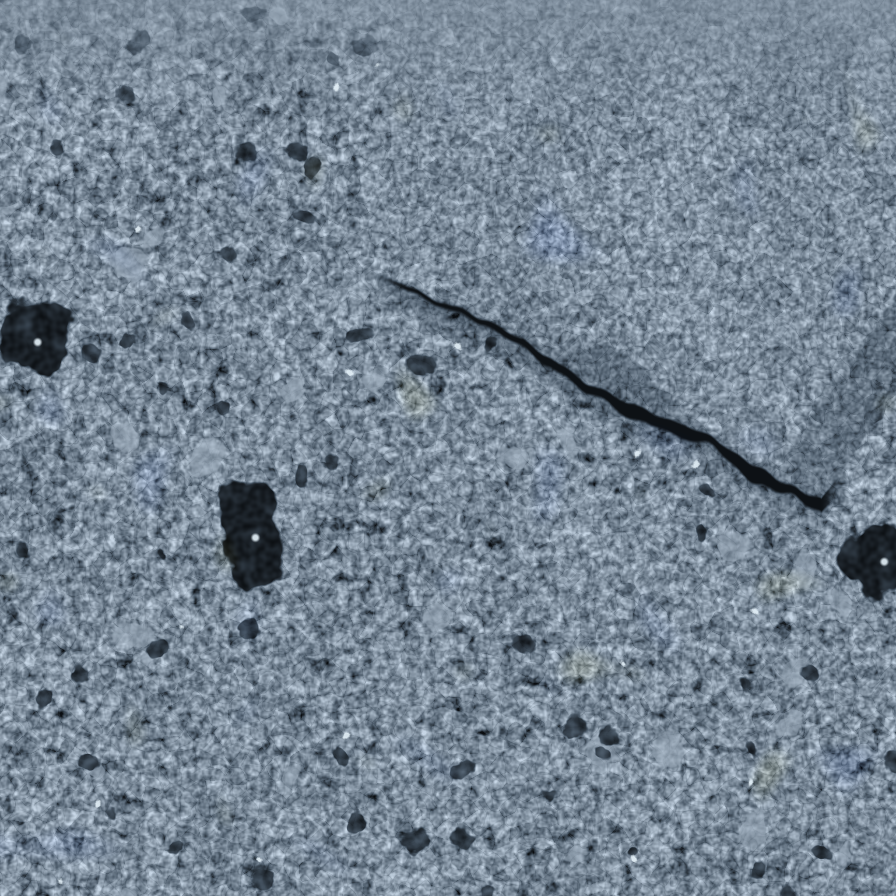
Write a WebGL 2 fragment shader that draws this texture.

```glsl
#version 300 es
precision highp float;
// Blue-grey volcanic stone: layered gradient noise and Voronoi grains form the
// matrix, hashed cells scatter flecks and glints, and a raised slab with a dark
// broken lower edge and a few glossy black crystals lie on top.
uniform vec2 u_resolution;
out vec4 fragColor;

vec2 hash2(vec2 p) {
  vec3 q = fract(p.xyx * vec3(0.1031, 0.1030, 0.0973));
  q += dot(q, q.yzx + 33.33);
  return fract((q.xx + q.yz) * q.zy);
}

mat2 rotate(float a) {
  return mat2(cos(a), sin(a), -sin(a), cos(a));
}

float corner(vec2 cell, vec2 offset) {
  float a = 6.2832 * hash2(cell).x;
  return dot(vec2(cos(a), sin(a)), offset);
}

// Gradient noise, roughly -0.7 to 0.7
float noise(vec2 p) {
  vec2 i = floor(p), f = fract(p), e = vec2(1, 0);
  vec2 u = f * f * f * (f * (f * 6.0 - 15.0) + 10.0);
  return mix(mix(corner(i, f), corner(i + e, f - e), u.x),
             mix(corner(i + e.yx, f - e.yx), corner(i + 1.0, f - 1.0), u.x), u.y);
}

// Voronoi grains: x = random shade, y = distance gap to the next grain
vec2 grains(vec2 p) {
  vec2 cell = floor(p);
  float near = 9.0, next = 9.0, shade = 0.0;
  for (int k = 0; k < 9; k++) {
    vec2 c = cell + vec2(k % 3 - 1, k / 3 - 1);
    float d = length(c + hash2(c) - p);
    if (d < near) { next = near; near = d; shade = hash2(c + 71.0).x; }
    else next = min(next, d);
  }
  return vec2(shade, next - near);
}

// Irregular flecks in hashed cells; radius is in canvas units
float flecks(vec2 p, float freq, float density, float radius, float seed) {
  vec2 cell = floor(p * freq);
  float ragged = radius * (0.6 * noise(p * 0.7 / radius) + 0.3 * noise(p * 2.0 / radius));
  float mask = 0.0;
  for (int k = 0; k < 9; k++) {
    vec2 c = cell + vec2(k % 3 - 1, k / 3 - 1);
    vec2 r = hash2(c + seed), s = hash2(c + seed + 37.0);
    vec2 d = rotate(6.2832 * s.y) * (p - (c + r) / freq);
    float dist = length(d * vec2(1.0, 1.0 + 0.8 * r.y)) - radius * (0.5 + 0.7 * r.x) + ragged;
    mask = max(mask, step(s.x, density) * smoothstep(0.0022, -0.0018, dist));
  }
  return mask;
}

void main() {
  vec2 p = gl_FragCoord.xy / min(u_resolution.x, u_resolution.y);

  // Slab outline: long falling edge, then a short rising one
  float wobble = 0.02 * noise(vec2(p.x * 9.0, 3.5)) + 0.008 * noise(vec2(p.x * 42.0, 8.5));
  float falling = 0.707 - 0.512 * (p.x - 0.41) + wobble;
  float rising = 0.447 + 1.38 * (p.x - 0.918) + 0.5 * wobble;
  float height = p.y - max(falling, rising);
  float along = smoothstep(0.4, 0.46, p.x);
  float slab = along * smoothstep(-0.002, 0.003, height);
  float focus = smoothstep(1.04, 0.83, p.y) * 0.65 + 0.35;

  // Stone matrix
  vec2 q = p + 0.004 * vec2(noise(p * 60.0), noise(p * 60.0 + 19.0));
  float broad = noise(p * 6.0) + 0.6 * noise(p * 15.0);
  float fine = mix(0.55, 0.3, slab) * noise(q * 75.0) + 0.65 * noise(q * 140.0) + 0.4 * noise(p * 255.0);
  vec2 grain = grains(q * 62.0);
  float veins = smoothstep(0.13, 0.0, abs(noise(q * 85.0 + 5.0)));
  float blots = smoothstep(0.2, 0.5, noise(q * 52.0 + 40.0) + 0.3 * noise(p * 11.0));
  float detail = 0.42 * fine + 0.11 * (grain.x - 0.5) - 0.05 * smoothstep(0.14, 0.0, grain.y)
               - 0.06 * veins - 0.2 * blots * (1.0 - 0.75 * slab);
  float tone = 0.505 + 0.045 * broad + focus * detail;

  // Pale and dark mineral flecks
  float ground = 1.0 - 0.8 * slab;
  float pale = flecks(p, 13.0, 0.24, 0.019, 11.0) * ground;
  tone = mix(tone, 0.59 + 0.14 * noise(p * 70.0), 0.65 * pale);
  float dark = flecks(p, 17.0, 0.2, 0.012, 53.0) * ground;
  tone = mix(tone, 0.14 + 0.2 * noise(p * 90.0), 0.85 * dark * focus);

  // Shaded side faces of the slab, then the shadowed gap beneath it
  float wall = 0.05 * exp(-pow((p.x - 0.69) / 0.06, 2.0)) + 0.004;
  float face = smoothstep(wall + 0.004, wall - 0.004, height);
  float sideFace = smoothstep(0.115, 0.1, p.y - rising) * smoothstep(0.865, 0.89, p.x);
  tone *= 1.0 - 0.22 * slab * max(face, sideFace);
  float width = 0.004 + 0.013 * smoothstep(0.44, 0.8, p.x) * (0.75 + noise(vec2(p.x * 22.0, 1.0)));
  float end = along * smoothstep(0.945, 0.915, p.x);
  float gap = smoothstep(0.003, -0.002, height) * smoothstep(-width - 0.004, -width + 0.002, height);
  float shade = smoothstep(0.002, -0.002, height) * smoothstep(-0.045, -0.005, height);
  tone *= 1.0 - 0.3 * shade * end;
  tone = mix(tone, 0.05, gap * end);

  // Glossy black crystals, the middle one elongated
  float glint = flecks(p, 15.0, 0.1, 0.0042, 91.0) * ground;
  for (float k = -1.0; k < 1.5; k++) {
    vec2 centre = vec2(0.28, 0.405) + k * vec2(0.47, -0.125) + k * k * vec2(0.23, 0.095);
    vec2 d = rotate(-0.2 - 0.5 * k) * (p - centre);
    vec2 box = abs(d) - mix(vec2(0.014, 0.04), vec2(0.02), abs(k));
    float dist = length(max(box, 0.0)) + min(max(box.x, box.y), 0.0) - 0.016;
    float body = smoothstep(0.003, -0.002, dist + 0.012 * noise(p * 42.0) + 0.005 * noise(p * 110.0));
    float gloss = 0.09 + 0.16 * max(noise(p * 48.0), 0.0) + 0.08 * noise(p * 120.0);
    tone = mix(tone, gloss, body);
    glint = max(glint, smoothstep(0.006, 0.002, length(d - vec2(0.004, -0.006))));
  }
  tone = clamp(tone, 0.035, 0.78);

  // Cool tint with faint ochre and blue stains
  vec3 color = tone + vec3(0.0, 0.06, 0.12) * smoothstep(-0.1, 0.35, tone);
  color += vec3(0.035, 0.02, -0.04) * smoothstep(0.4, 0.6, noise(p * 10.0 + 7.0));
  color += vec3(-0.01, 0.0, 0.04) * smoothstep(0.35, 0.6, noise(p * 9.0 + 31.0));
  color = mix(color, vec3(0.9, 0.95, 0.98), 0.9 * glint);
  fragColor = vec4(clamp(color, 0.0, 1.0), 1.0);
}
```
